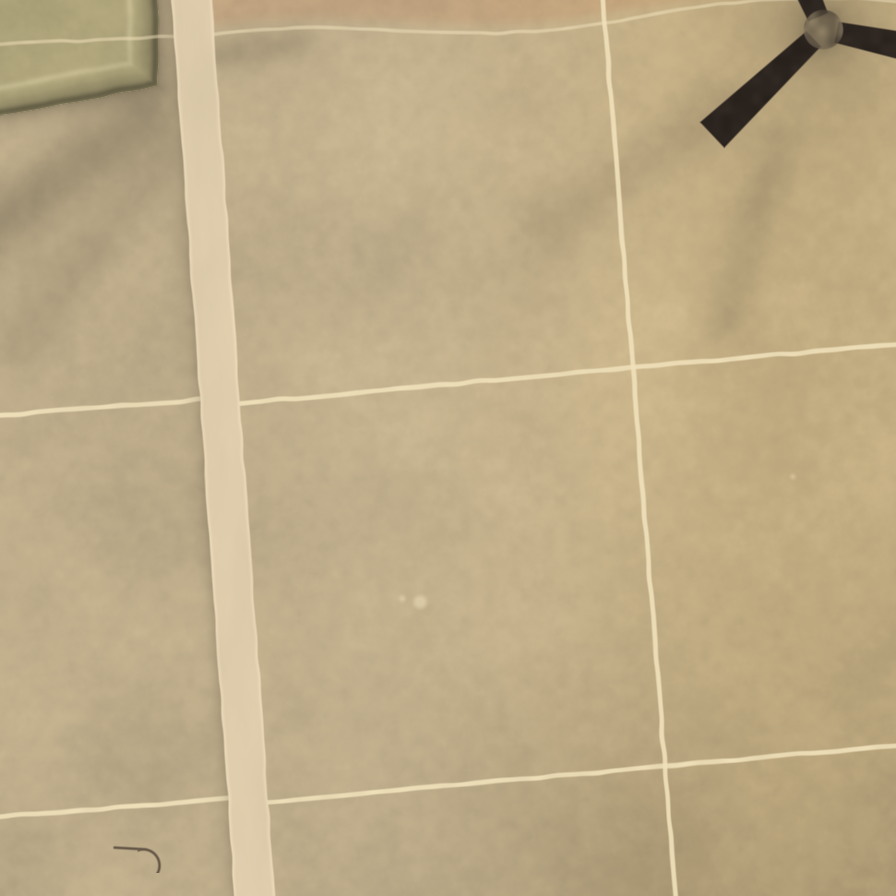
A three.js fragment shader for this texture:

```glsl
// Tan cloth floor ruled into large tilted squares by thin cream lines and one wide tape.
// Lines are distance bands with a slight wobble; layered value noise gives mottling and grain.
// A dark three-legged stand, a flat panel, soft folds, flecks and a hair lie on top.
#define SOFT 0.0014
#define LINE_HALF 0.0026
#define TAPE_HALF 0.0225
#define COLUMN_GAP 0.459
#define MOTTLE 0.13
#define GRAIN 0.075
#define CLOTH vec3(0.735, 0.667, 0.535)
#define CREAM vec3(0.94, 0.88, 0.73)
#define TAPE vec3(0.865, 0.795, 0.67)
#define DARK vec3(0.15, 0.125, 0.105)

varying vec2 vUv;

float hash(vec2 p) {
  vec3 q = fract(vec3(p.xyx) * 0.1031);
  q += dot(q, q.yzx + 33.33);
  return fract((q.x + q.y) * q.z);
}

float noise(vec2 p) {
  vec2 i = floor(p), f = fract(p);
  f = f * f * (3.0 - 2.0 * f);
  return mix(mix(hash(i), hash(i + vec2(1.0, 0.0)), f.x),
             mix(hash(i + vec2(0.0, 1.0)), hash(i + 1.0), f.x), f.y);
}

float fbm(vec2 p) {
  float sum = 0.0, amp = 0.5;
  for (int i = 0; i < 5; i++) {
    sum += amp * noise(p);
    p = mat2(0.8, 0.6, -0.6, 0.8) * p * 2.03 + 7.1;
    amp *= 0.5;
  }
  return sum;
}

float cover(float d) { return 1.0 - smoothstep(-SOFT, SOFT, d); }

float segment(vec2 p, vec2 a, vec2 b) {
  vec2 ab = b - a;
  return length(p - a - ab * clamp(dot(p - a, ab) / dot(ab, ab), 0.0, 1.0));
}

// Soft-edged crease along a segment
float fold(vec2 p, vec2 a, vec2 b, float width) {
  float d = segment(p, a, b) / width;
  return exp(-d * d);
}

void main() {
  vec2 p = vUv;
  float wobble = (noise(p * 45.0) - 0.5) * 0.0022;

  // Cloth: broad mottling, fine grain, and light falling off to the corners
  float shade = 1.0 + MOTTLE * (fbm(p * 7.0) - 0.48) + GRAIN * (fbm(p * 75.0) - 0.48);
  shade += 0.045 * exp(-6.0 * dot(p - vec2(0.62, 0.66), p - vec2(0.62, 0.66)));
  shade -= 0.09 * (1.0 - smoothstep(0.0, 0.35, p.y)) * smoothstep(0.2, 0.9, p.x);
  vec3 color = CLOTH * shade;
  color *= mix(vec3(1.0), vec3(1.01, 0.99, 0.93), smoothstep(0.4, 0.9, p.x));

  // Folds fanning out below the panel and the stand
  float folds = 0.16 * fold(p, vec2(0.16, 0.87), vec2(-0.02, 0.74), 0.035);
  folds += 0.08 * fold(p, vec2(0.18, 0.82), vec2(0.02, 0.62), 0.03);
  folds += 0.09 * fold(p, vec2(0.80, 0.88), vec2(0.62, 0.75), 0.035);
  folds += 0.08 * fold(p, vec2(0.87, 0.84), vec2(0.81, 0.65), 0.025);
  folds += 0.11 * fold(p, vec2(0.25, 0.94), vec2(0.33, 0.955), 0.02);
  color *= 1.0 - folds;

  // Flat panel with a layered rim
  float rim = max(p.x - 0.177 + wobble, 0.87 + 0.19 * p.x - p.y + wobble);
  color *= 1.0 - 0.22 * exp(-max(rim, 0.0) * 90.0) * step(0.0, rim);
  vec3 panel = vec3(0.67, 0.63, 0.47) * shade;
  panel *= 1.0 - 0.22 * smoothstep(-0.03, -0.002, rim);
  panel *= 1.0 - 0.25 * exp(-pow((rim + 0.004) / 0.004, 2.0));
  panel += 0.07 * exp(-pow((rim + 0.032) / 0.004, 2.0));
  color = mix(color, panel, cover(rim));

  // Row lines: a break in slope at the tape, and a slack top row
  float tapeX = 0.214 + 0.0703 * (1.0 - p.y);
  float beyond = step(tapeX, p.x);
  for (int i = 0; i < 3; i++) {
    float row = float(i), top = step(1.5, row);
    float slope = mix(0.079, 0.09, beyond) - 0.0155 * row * (row - 1.0);
    float y = 0.0885 + 0.465 * row - 0.017 * row * row + slope * p.x - 0.0105 * beyond;
    y += top * beyond * 0.01 * cos(11.2 * (p.x - 0.3));
    float d = abs(p.y - y + wobble) - LINE_HALF * (1.0 - 0.3 * top);
    float strength = (0.82 + 0.18 * noise(p * 60.0)) * (1.0 - 0.4 * top);
    color *= mix(vec3(1.0), vec3(1.0, 0.94, 0.92), top * smoothstep(0.0, 0.02, p.y - y) * beyond);
    color = mix(color, CREAM, cover(d) * strength);
  }

  // Column line, then the wide tape with a shadowed left edge
  float columnX = 0.214 + COLUMN_GAP + 0.0807 * (1.0 - p.y);
  color = mix(color, CREAM, 0.92 * cover(abs(p.x - columnX + wobble) - LINE_HALF));
  float tape = abs(p.x - tapeX + wobble) - TAPE_HALF;
  color *= 1.0 - 0.14 * exp(-max(tape, 0.0) * 130.0) * (1.0 - beyond);
  vec3 tapeColor = TAPE * (1.0 + 0.06 * (fbm(p * vec2(30.0, 9.0)) - 0.48));
  tapeColor += 0.05 * smoothstep(-0.005, 0.0, tape);
  color = mix(color, tapeColor, cover(tape));

  // Stand: three flared legs around a hub
  vec2 hub = vec2(0.919, 0.967);
  float glass = length(p - hub) - 0.022;
  color *= 1.0 - 0.22 * exp(-max(glass, 0.0) * 28.0);
  for (int i = 0; i < 3; i++) {
    float angle = 3.9 + 2.18 * float(i);
    vec2 axis = vec2(cos(angle), sin(angle)), q = p - hub;
    float along = dot(q, axis), across = abs(dot(q, vec2(-axis.y, axis.x)));
    float leg = max(across - 0.011 - 0.05 * along, abs(along - 0.093) - 0.078);
    color = mix(color, DARK * (1.0 + 0.3 * noise(p * 90.0)), cover(leg));
  }
  color = mix(color, mix(DARK, CLOTH, 0.25 + 0.45 * noise(p * 85.0)), 0.75 * cover(glass));

  // Pale flecks and a curled hair
  float fleck = min(length(p - vec2(0.469, 0.328)) - 0.007, length(p - vec2(0.449, 0.332)) - 0.003);
  fleck = min(fleck, length(p - vec2(0.885, 0.468)) - 0.002);
  color = mix(color, CREAM, 0.5 * (1.0 - smoothstep(-0.004, 0.004, fleck)));
  vec2 curl = p - vec2(0.160, 0.034);
  float hair = max(abs(length(curl) - 0.018), -curl.x - curl.y * 0.3);
  hair = min(hair, segment(p, vec2(0.128, 0.054), vec2(0.163, 0.052)));
  color = mix(color, DARK * 2.0, 0.8 * cover(hair - 0.0014) * step(0.026, p.y));

  gl_FragColor = vec4(color, 1.0);
}
```
